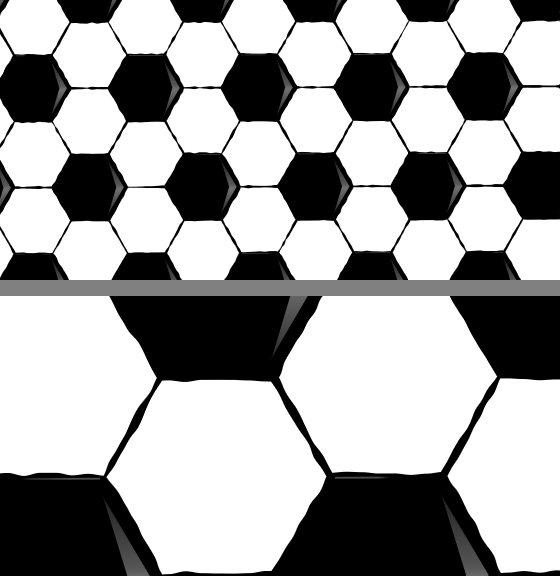
Top: the whole. Bottom: its middle third, enlarged.
A Shadertoy shader for this pattern:

```glsl
// Black and white hexagon tiling with thin worn outlines and a grey glint on each black cell
#define PITCH vec2(0.4031, 0.3542)   // black cell spacing, in canvas heights
#define ANCHOR vec2(0.9245, 0.6875)  // centre of one black cell
#define TILT 0.004                   // slight rotation, radians
#define HALF_LINE 0.027              // half outline width, in cell radii
#define WEAR 0.034                   // roughness of the outlines
#define GLINT_TOP 0.36               // glint brightness, upper half
#define GLINT_LOW 0.46               // glint brightness, lower half
#define SEAM 0.30                    // brightness of the worn top seam

const float ROOT3 = 1.7320508;

float hash(vec2 p) {
    return fract(sin(dot(p, vec2(127.1, 311.7))) * 43758.5453);
}

float noise(vec2 p) {
    vec2 i = floor(p), f = fract(p);
    f = f * f * (3.0 - 2.0 * f);
    return mix(mix(hash(i), hash(i + vec2(1, 0)), f.x),
               mix(hash(i + vec2(0, 1)), hash(i + vec2(1, 1)), f.x), f.y);
}

// Offset from the nearest point of a centred rectangular lattice
vec2 nearestCentre(vec2 p, vec2 period) {
    vec2 a = mod(p + 0.5 * period, period) - 0.5 * period;
    vec2 b = mod(p, period) - 0.5 * period;
    return dot(a, a) < dot(b, b) ? a : b;
}

// Signed distance to a flat-topped hexagon of radius 1
float hexDistance(vec2 p) {
    p = abs(p);
    return max(p.y, dot(p, vec2(0.5 * ROOT3, 0.5))) - 0.5 * ROOT3;
}

float coverage(float d, float pixel) {
    return clamp(0.5 - d / pixel, 0.0, 1.0);
}

// Chevron that tapers towards the upper and lower right corners
float glintDistance(vec2 p) {
    float y = abs(p.y);
    return max(0.70 - 0.307 * y - p.x, (p.x - 0.90 + 0.597 * y) * 0.86);
}

void mainImage(out vec4 fragColor, in vec2 fragCoord) {
    float pixel = 3.0 / (PITCH.x * iResolution.y);
    vec2 p = fragCoord / iResolution.y - ANCHOR;
    p = mat2(cos(TILT), -sin(TILT), sin(TILT), cos(TILT)) * p;
    p *= vec2(3.0, 1.5 * ROOT3) / PITCH;

    // Every cell, and the third of them that is black
    vec2 cell = nearestCentre(p, vec2(3.0, ROOT3));
    vec2 dark = nearestCentre(p, vec2(3.0, 3.0 * ROOT3));

    // Outlines and black cells with uneven edges
    float rough = (noise(p * 7.0 + 40.0) - 0.5) * WEAR;
    float inkDistance = min(hexDistance(dark), -hexDistance(cell)) - HALF_LINE + rough;
    float shade = 1.0 - coverage(inkDistance, pixel);

    // Glint, brightest at its middle
    float glow = mix(GLINT_LOW, GLINT_TOP, smoothstep(-0.08, 0.08, dark.y));
    glow *= mix(1.0, 0.35, clamp(abs(dark.y) / 0.7, 0.0, 1.0));
    shade = mix(shade, glow, coverage(glintDistance(dark), pixel));

    // Broken grey seam along the top of some black cells
    float seam = coverage(abs(dark.y - 0.5 * ROOT3 + 0.012) - 0.008, pixel);
    seam *= step(abs(dark.x), 0.46) * smoothstep(0.45, 0.7, noise(p * vec2(2.5, 1.0) + 9.0));
    shade = mix(shade, SEAM, seam);

    fragColor = vec4(vec3(shade), 1.0);
}
```
